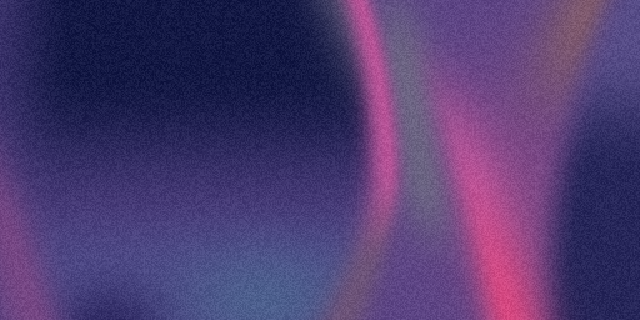
This background is drawn by a WebGL 1 fragment shader. Its source:

```glsl
precision highp float;
// Soft aurora backdrop: a navy-to-violet field crossed by blurred pink ribbons,
// a grey veil, a gold streak and a teal glow, finished with fine film grain.
// Each ribbon is a lopsided bell curve around a crest that bends with depth.

uniform vec2 u_resolution;

#define GRAIN_CELLS 256.0
#define GRAIN_AMOUNT 0.085
#define NAVY vec3(0.075, 0.095, 0.265)
#define VIOLET vec3(0.28, 0.23, 0.47)
#define PURPLE vec3(0.36, 0.27, 0.52)
#define MAUVE vec3(0.48, 0.28, 0.52)
#define PINK vec3(0.74, 0.33, 0.60)
#define ROSE vec3(0.86, 0.28, 0.50)
#define GREY vec3(0.42, 0.40, 0.51)
#define GOLD vec3(0.51, 0.36, 0.42)
#define TEAL vec3(0.30, 0.39, 0.56)

float hash(vec2 cell) {
  vec3 q = fract(cell.xyx * 0.1031);
  q += dot(q, q.yzx + 33.33);
  return fract((q.x + q.y) * q.z);
}

// Bell curve with separate widths on its left and right sides
float ribbon(float d, float leftWidth, float rightWidth) {
  float s = d / (d < 0.0 ? leftWidth : rightWidth);
  return exp(-s * s);
}

float glow(vec2 p, vec2 center, vec2 radius) {
  vec2 q = (p - center) / radius;
  return exp(-dot(q, q));
}

// Dark field on the left, lifting to violet and teal toward the bottom
vec3 leftField(vec2 p) {
  vec3 col = mix(NAVY, VIOLET, smoothstep(0.22, 0.70, p.y));
  col = mix(col, vec3(0.31, 0.29, 0.53), smoothstep(0.60, 0.85, p.y));
  col = mix(col, VIOLET, 0.75 * (1.0 - smoothstep(-0.05, 0.24, p.x)));
  col = mix(col, TEAL, 0.85 * glow(p, vec2(0.83, 0.94), vec2(0.28, 0.17)));
  col = mix(col, vec3(0.16, 0.14, 0.36), 0.8 * glow(p, vec2(0.34, 1.02), vec2(0.17, 0.13)));
  float band = ribbon(p.x - 0.11 + 0.31 * (1.0 - p.y), 0.13, 0.085);
  return mix(col, MAUVE, 0.9 * band * smoothstep(0.20, 0.75, p.y));
}

// Purple field with the grey veil, the wide ribbon and the gold streak
vec3 rightField(vec2 p) {
  float edge = 1.705 + 0.205 * (1.0 - p.y) * (1.0 - p.y);
  vec3 col = mix(PURPLE, MAUVE, glow(p, vec2(1.63, 0.58), vec2(0.22, 0.38)));

  float streak = ribbon(p.x - edge + 0.06, 0.13, 0.08);
  col = mix(col, GOLD, 0.9 * streak * (1.0 - smoothstep(0.05, 0.50, p.y)));

  float veil = ribbon(p.x - 1.235 - 0.16 * p.y, 0.09, 0.085);
  veil *= smoothstep(-0.15, 0.22, p.y) * (1.0 - smoothstep(0.55, 0.88, p.y));
  col = mix(col, GREY, 0.95 * veil);

  // Shadowed area beyond the right edge
  vec3 shade = mix(vec3(0.34, 0.30, 0.53), vec3(0.15, 0.15, 0.35), smoothstep(0.12, 0.55, p.y));
  col = mix(col, shade, smoothstep(-0.07, 0.09, p.x - edge));

  float crest = 1.27 + 0.42 * p.y - 0.10 * p.y * p.y;
  float wide = ribbon(p.x - crest, 0.05 + 0.03 * p.y, 0.12);
  vec3 hue = mix(PINK, ROSE, smoothstep(0.45, 1.0, p.y));
  return mix(col, hue, 0.95 * wide * smoothstep(0.05, 0.60, p.y));
}

void main() {
  // Height is one unit; y runs downward from the top
  vec2 p = gl_FragCoord.xy / u_resolution.y;
  p.x *= 2.0 * u_resolution.y / u_resolution.x;
  p.y = 1.0 - p.y;

  // Central ribbon: bends right, then curls back near the bottom
  float bend = p.y - 0.58;
  float crest = 1.214 - 0.27 * bend * bend - 0.10 * smoothstep(0.55, 1.1, p.y);
  float d = p.x - crest;
  vec3 col = mix(leftField(p), rightField(p), smoothstep(-0.09, 0.05, d));

  float halo = ribbon(d + 0.05, 0.10, 0.06);
  col = mix(col, GREY, 0.6 * halo * (1.0 - smoothstep(0.0, 0.45, p.y)));

  float core = ribbon(d, 0.05 + 0.03 * p.y, 0.038 + 0.03 * smoothstep(0.6, 1.0, p.y));
  vec3 hue = mix(PINK, vec3(0.43, 0.33, 0.47), smoothstep(0.50, 0.85, p.y));
  col = mix(col, hue, 0.95 * core);

  // Film grain
  float grain = hash(floor(p * GRAIN_CELLS)) - 0.5;
  gl_FragColor = vec4(col + grain * GRAIN_AMOUNT, 1.0);
}
```
